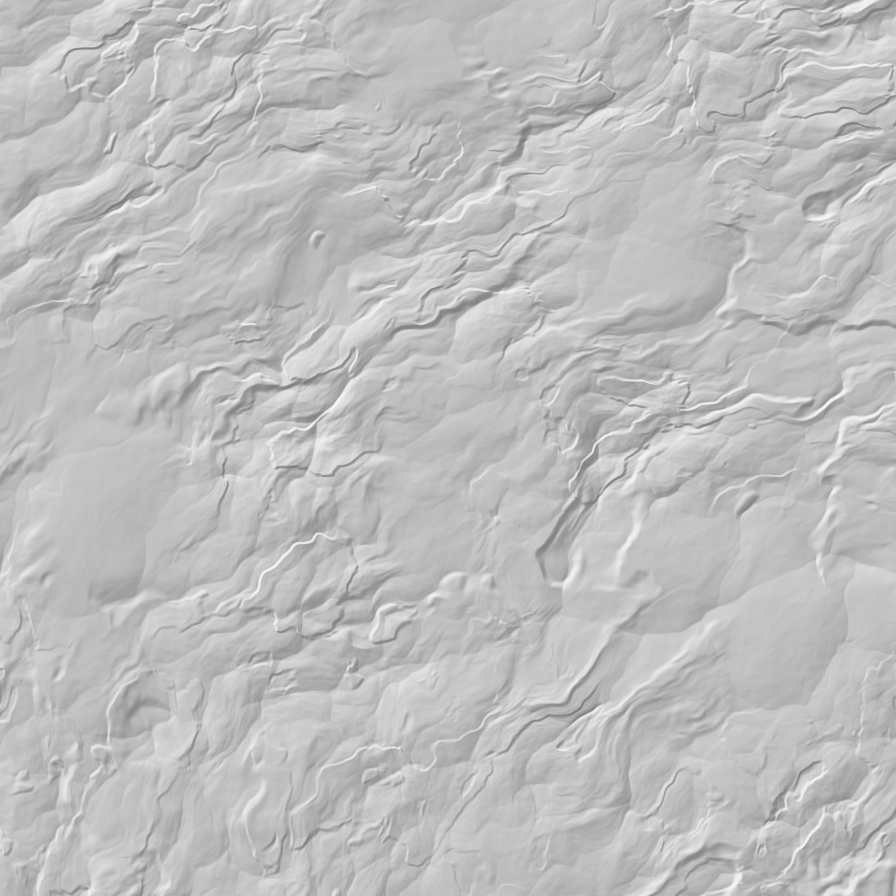
Give the GLSL for this texture map, as a WebGL 2 fragment shader.

```glsl
#version 300 es
precision highp float;
// Chipped grey rock or rough plaster, drawn as a relief lit from the upper left.
// A height field of tilted chips, broken terraces, diagonal ridges and grain
// is shaded by its slope towards the light.

#define BASE_GREY 0.748
#define HIGHLIGHT 0.235
#define SHADOW 0.285
#define CHIP_SCALE 10.0
#define CHIP_SLOPE 0.27
#define FLAKE_SCALE 30.0
#define FLAKE_SLOPE 0.60
#define LEDGE_HEIGHT 0.0080
#define RIDGE_HEIGHT 0.0042
#define GRAIN_HEIGHT 0.0019
#define WARP 0.085
#define SAMPLE_STEP 0.0013

uniform vec2 u_resolution;
out vec4 fragColor;

vec2 hash2(vec2 p) {
    vec3 q = fract(p.xyx * vec3(0.1031, 0.1030, 0.0973));
    q += dot(q, q.yzx + 33.33);
    return fract((q.xx + q.yz) * q.zy);
}

float noise(vec2 p) {
    vec2 cell = floor(p), f = p - cell;
    f = f * f * f * (f * (f * 6.0 - 15.0) + 10.0);
    float low = mix(hash2(cell).x, hash2(cell + vec2(1, 0)).x, f.x);
    float high = mix(hash2(cell + vec2(0, 1)).x, hash2(cell + vec2(1, 1)).x, f.x);
    return mix(low, high, f.y);
}

float fbm(vec2 p) {
    const mat2 turn = mat2(1.6, 1.2, -1.2, 1.6);
    float sum = 0.0, weight = 0.5;
    for (int i = 0; i < 5; i++) {
        sum += weight * noise(p);
        p = turn * p + 7.3;
        weight *= 0.48;
    }
    return sum;
}

// Upper envelope of randomly tilted, slightly domed plates
float chips(vec2 p) {
    vec2 cell = floor(p), f = p - cell;
    float top = -9.0;
    for (int y = -2; y <= 2; y++) {
        for (int x = -2; x <= 2; x++) {
            vec2 offset = vec2(x, y);
            vec2 d = f - offset - hash2(cell + offset);
            vec2 tilt = hash2(cell + offset + 57.0) - 0.5;
            top = max(top, 0.85 * dot(tilt, d) - 0.45 * dot(d, d));
        }
    }
    return top;
}

// Narrow cliffs between flat steps, with the overall incline removed
float ledges(float level) {
    return floor(level) + smoothstep(0.84, 1.0, fract(level)) - level;
}

// Grain direction turns from diagonal at the bottom to flatter at the top
vec2 alongGrain(vec2 p) {
    float angle = mix(0.85, 0.35, p.y);
    float c = cos(angle), s = sin(angle);
    p -= 0.5;
    return vec2(c * p.x + s * p.y, c * p.y - s * p.x);
}

float height(vec2 p) {
    vec2 bend = vec2(fbm(p * 7.0 + 3.1), fbm(p * 7.0 + 41.7)) - 0.5;
    vec2 jag = vec2(noise(p * 42.0 + 5.3), noise(p * 42.0 + 77.9)) - 0.5;
    vec2 q = alongGrain(p + WARP * bend + 0.007 * jag);
    float rough = smoothstep(0.30, 0.66, fbm(p * 5.0 + 12.4));

    // Broad chips and smaller flakes, both stretched along the grain
    float h = CHIP_SLOPE / CHIP_SCALE * chips(q * vec2(0.7, 1.1) * CHIP_SCALE + 19.0);
    h += FLAKE_SLOPE * rough / FLAKE_SCALE * chips(q * vec2(0.65, 1.1) * FLAKE_SCALE + 83.0);

    // Short broken ledges, with a smaller set in the rough parts
    float broken = smoothstep(0.35, 0.65, noise(p * 7.0 + 33.0));
    h += LEDGE_HEIGHT * broken * ledges(3.8 * fbm(q * vec2(3.4, 5.4) + 5.7));
    h += 0.55 * LEDGE_HEIGHT * rough * ledges(3.6 * fbm(q * vec2(9.0, 15.0) + 29.0));

    // Sparse thin ridges
    float line = 13.0 * (fbm(q * vec2(4.0, 13.0) + 61.0) - 0.48);
    float sparse = smoothstep(0.45, 0.75, noise(p * 8.0 + 71.0));
    h += RIDGE_HEIGHT * sparse * exp(-line * line);

    // Fine grain, weaker on the smooth plates
    h += GRAIN_HEIGHT * (0.4 + rough) * fbm(q * vec2(50.0, 75.0) + 9.0);
    return h;
}

void main() {
    vec2 p = gl_FragCoord.xy / min(u_resolution.x, u_resolution.y);
    vec2 toLight = SAMPLE_STEP * normalize(vec2(-0.65, 0.76));
    float slope = (height(p - toLight) - height(p + toLight)) / (2.0 * SAMPLE_STEP);
    float lit = slope / sqrt(1.0 + slope * slope);
    float grey = BASE_GREY + lit * (lit > 0.0 ? HIGHLIGHT : SHADOW);
    fragColor = vec4(vec3(grey), 1.0);
}
```
